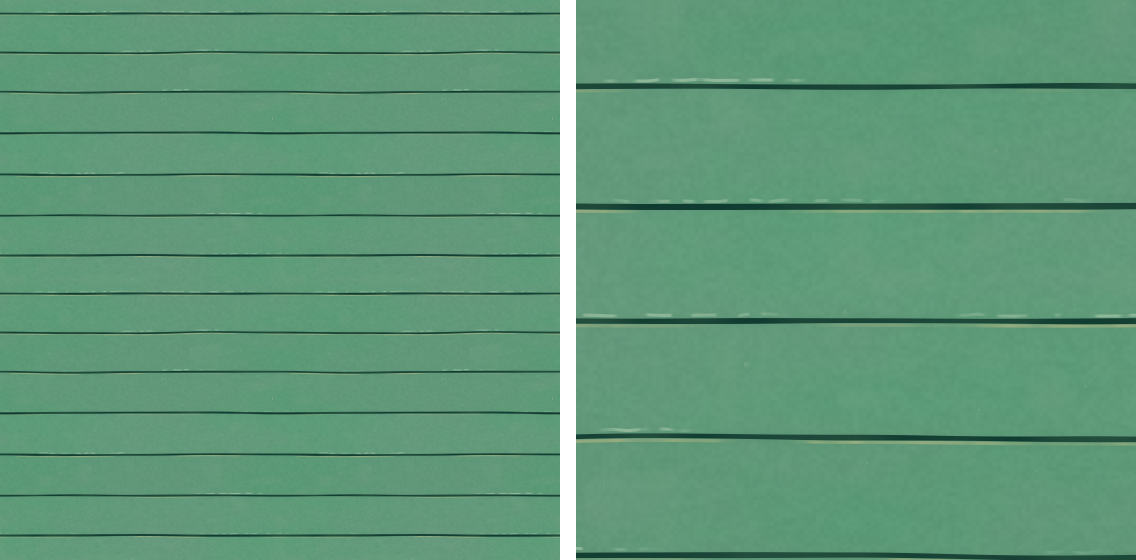
Left, the full canvas; right, a detail of the centre.
Reproduce this texture procedurally as a WebGL 2 fragment shader.

```glsl
#version 300 es
precision highp float;
// Green painted clapboard siding: seven uneven boards per tile, two tiles each way.

uniform vec2 u_resolution;
out vec4 fragColor;

const float TILE = 384.0;   // tile side; the canvas is two tiles wide and high
const float BOARDS = 7.0;
const float TAU = 6.2831853;

float hash(ivec2 cell, int seed) {
    uint h = uint(cell.x) * 1597u + uint(cell.y) * 51749u + uint(seed) * 7919u;
    h = (h ^ (h >> 15)) * 739397u;
    h = (h ^ (h >> 13)) * 974711u;
    h ^= h >> 16;
    return float(h & 65535u) / 65535.0;
}

// Value noise over one tile, wrapping after "cells" cells in x and y
float noise(vec2 tilePos, vec2 cells, int seed) {
    vec2 p = tilePos / TILE * cells;
    vec2 f = fract(p);
    f = f * f * (3.0 - 2.0 * f);
    ivec2 n = ivec2(cells);
    ivec2 a = ivec2(floor(p)) % n;
    ivec2 b = (a + 1) % n;
    return mix(mix(hash(a, seed), hash(ivec2(b.x, a.y), seed), f.x),
               mix(hash(ivec2(a.x, b.y), seed), hash(b, seed), f.x), f.y);
}

// Noise along x only, different for each seam
float along(float x, float cells, int seed) {
    return noise(vec2(x, 0.0), vec2(cells, 1.0), seed);
}

// Share of a pixel covered by a stripe of the given half width
float stripe(float d, float halfWidth, float pixel) {
    float top = min(d + 0.5 * pixel, halfWidth);
    float bottom = max(d - 0.5 * pixel, -halfWidth);
    return clamp((top - bottom) / pixel, 0.0, 1.0);
}

void main() {
    vec2 uv = gl_FragCoord.xy / u_resolution;
    vec2 pos = fract(vec2(uv.x, 1.0 - uv.y) * 2.0) * TILE;   // y runs downward
    float pixel = 2.0 * TILE / u_resolution.y;

    // Nearest seam: uneven spacing and a slight waver, wrapped vertically
    float d = TILE;
    int seam = 0;
    for (int i = 0; i < int(BOARDS); i++) {
        float k = float(i);
        float seamY = 19.0 + k * TILE / BOARDS - 2.2 * sin(TAU * k / BOARDS);
        seamY += 2.0 * (along(pos.x, 4.0, 10 + i) - 0.5);
        float offset = pos.y - seamY;
        offset -= TILE * round(offset / TILE);
        if (abs(offset) < abs(d)) {
            d = offset;
            seam = i;
        }
    }
    int board = d > 0.0 ? seam : (seam + 6) % 7;

    // Paint: broad drift from green to grey, mottling and fine grain
    float drift = 0.5 - 0.3 * cos(TAU * (pos.x / TILE - 0.1));
    drift += 0.7 * (noise(pos, vec2(5.0, 14.0), 30) - 0.5);
    drift += 0.4 * (noise(pos, vec2(24.0, 40.0), 31) - 0.5);
    vec3 color = mix(vec3(0.360, 0.607, 0.468), vec3(0.392, 0.597, 0.485), clamp(drift, 0.0, 1.0));
    color += 0.012 * (hash(ivec2(board, 3), 32) - 0.5);
    color += 0.022 * (noise(pos, vec2(200.0), 33) - 0.5);
    color += 0.012 * (noise(pos, vec2(70.0, 110.0), 34) - 0.5);

    // Faint chalky patches and rare pale chips
    float patches = smoothstep(0.72, 0.98, noise(pos, vec2(13.0, 21.0), 35));
    color = mix(color, vec3(0.45, 0.63, 0.51), 0.3 * patches);
    float chips = smoothstep(0.95, 1.0, noise(pos, vec2(150.0, 110.0), 36));
    chips *= smoothstep(0.7, 0.85, noise(pos, vec2(15.0, 28.0), 37));
    color = mix(color, vec3(0.56, 0.70, 0.58), 0.6 * chips);

    // Soft shade around each seam
    color = mix(color, vec3(0.30, 0.51, 0.40), 0.35 * exp(-abs(d) / 1.8));

    // Worn edges: cream below the seam, broken pale flecks above it
    float cream = smoothstep(0.35, 0.75, along(pos.x, 9.0, 40 + seam));
    cream *= 0.5 + 0.5 * along(pos.x, 60.0, 50 + seam);
    color = mix(color, vec3(0.63, 0.69, 0.50), 0.85 * cream * stripe(d - 2.1, 0.75, pixel));
    float flecks = smoothstep(0.50, 0.80, along(pos.x, 8.0, 60 + seam));
    flecks *= smoothstep(0.25, 0.65, along(pos.x, 75.0, 70 + seam));
    float fleckLift = 2.3 + 0.9 * along(pos.x, 48.0, 80 + seam);
    color = mix(color, vec3(0.60, 0.75, 0.63), 0.8 * flecks * stripe(d + fleckLift, 0.7, pixel));

    // Dark gap between boards, thinner and lighter in places
    float gapWidth = 1.0 + 0.5 * along(pos.x, 7.0, 90 + seam);
    vec3 gapColor = mix(vec3(0.06, 0.23, 0.19), vec3(0.14, 0.31, 0.24), along(pos.x, 16.0, 100 + seam));
    color = mix(color, gapColor, stripe(d, gapWidth, pixel));

    fragColor = vec4(color, 1.0);
}
```
